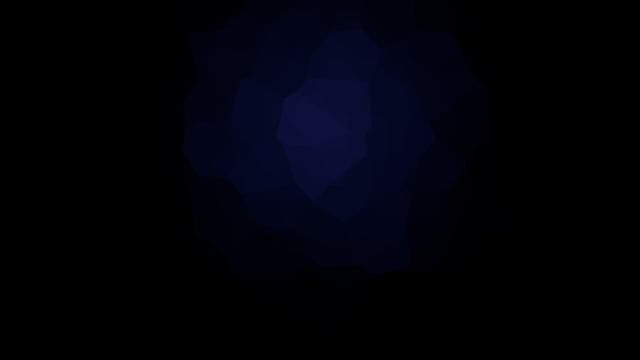
A Shadertoy shader for this background:

```glsl
// A dim blue glow on black, broken into faceted Voronoi cells.

#define GLOW_CENTER vec2(0.022, 0.152)  // from canvas centre, in heights
#define GLOW_RADIUS 0.476
#define GLOW_PEAK 0.245
#define TAIL_SOFTNESS 0.018
#define COARSE_CELLS 7.5                // cells per canvas height
#define FINE_CELLS 11.0
#define FINE_MIX 0.3
#define FACET_JITTER 0.035
#define FACET_STRENGTH 0.9

vec2 hash2(vec2 p) {
    vec3 q = fract(p.xyx * vec3(0.1031, 0.1030, 0.0973));
    q += dot(q, q.yzx + 33.33);
    return fract((q.xx + q.yz) * q.zy);
}

// Nearly linear radial falloff with a soft toe at its rim.
float glow(float radius) {
    float level = GLOW_PEAK * (1.0 - radius / GLOW_RADIUS);
    return 0.5 * (level + sqrt(level * level + TAIL_SOFTNESS * TAIL_SOFTNESS))
         * (1.0 - smoothstep(0.45, 0.66, radius));
}

// Brightness of one facet, taken at its seed point.
float facetLevel(vec2 seed, float cells) {
    float jitter = (hash2(floor(seed * 37.0) + 71.0).x - 0.5) * 2.0 * FACET_JITTER;
    return glow(max(length(seed / cells - GLOW_CENTER) + jitter, 0.0));
}

// Flat-shaded Voronoi cells, blended across one pixel at the borders.
float facets(vec2 p, float cells, vec2 offset) {
    vec2 q = p * cells;
    vec2 base = floor(q);
    vec2 nearest = vec2(0.0), second = vec2(0.0);
    float d1 = 1e3, d2 = 1e3;
    for (int y = -2; y <= 2; y++) {
        for (int x = -2; x <= 2; x++) {
            vec2 cell = base + vec2(x, y);
            vec2 seed = cell + hash2(cell + offset);
            vec2 delta = seed - q;
            float d = dot(delta, delta);
            if (d < d1) {
                d2 = d1;
                second = nearest;
                d1 = d;
                nearest = seed;
            } else if (d < d2) {
                d2 = d;
                second = seed;
            }
        }
    }
    float edge = (d2 - d1) / (2.0 * max(length(second - nearest), 1e-4));
    float pixel = cells / iResolution.y;
    float cover = 0.5 + 0.5 * smoothstep(0.0, pixel, edge);
    return mix(facetLevel(second, cells), facetLevel(nearest, cells), cover);
}

void mainImage(out vec4 fragColor, in vec2 fragCoord) {
    vec2 p = (fragCoord - 0.5 * iResolution.xy) / iResolution.y;

    // Two facet layers over a trace of the smooth glow
    float coarse = facets(p, COARSE_CELLS, vec2(40.0, 60.0));
    float fine = facets(p, FINE_CELLS, vec2(90.0, 130.0));
    float faceted = mix(coarse, fine, FINE_MIX);
    float blue = mix(glow(length(p - GLOW_CENTER)), faceted, FACET_STRENGTH);

    // Red and green fade out sooner than blue
    vec3 color = vec3(0.95 * blue * blue, 0.58 * pow(blue, 1.5), blue);
    fragColor = vec4(color, 1.0);
}
```
